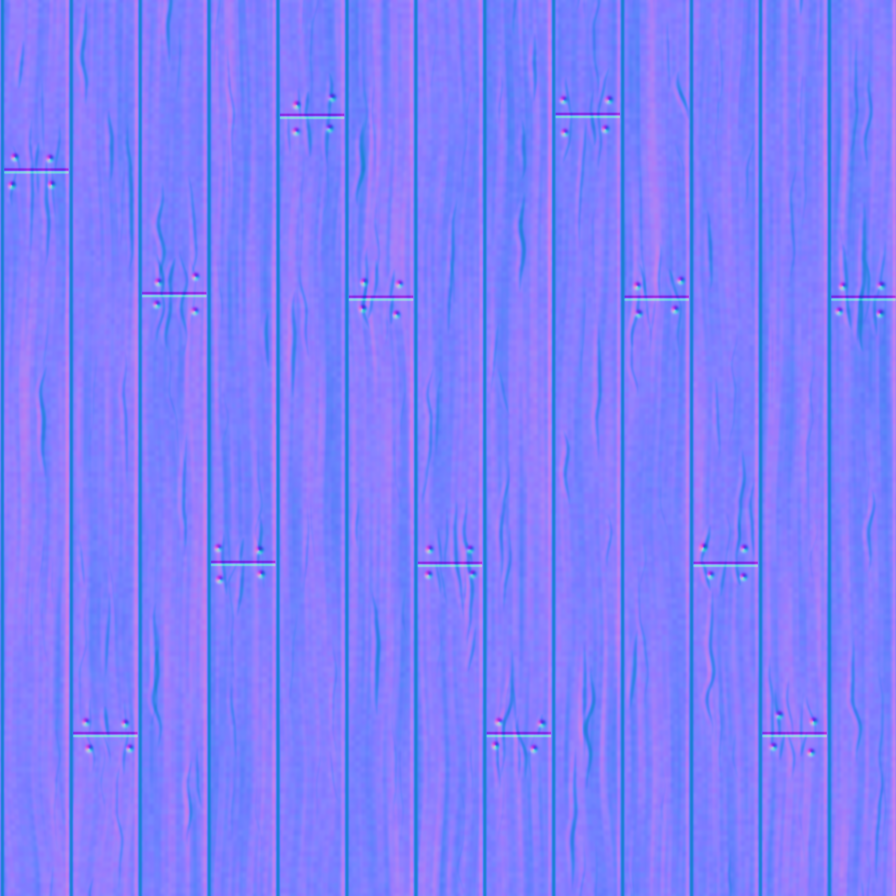
This texture map is drawn by a Shadertoy shader. Its source:

```glsl
// Tangent-space normal map of thirteen upright wooden planks with staggered butt joints.
// Grooves, cracks, nail dimples and grain each add a surface slope; the summed slope
// is turned into a unit normal and encoded as colour.

const float PLANKS = 13.0;
const float FIRST_GAP = 0.0026;
const float CRACK_ROWS = 6.0;
const float JOINT_HEIGHT[13] = float[13](
    0.810, 0.181, 0.672, 0.372, 0.871, 0.668, 0.371,
    0.181, 0.872, 0.668, 0.371, 0.181, 0.668);

float hash(vec2 p) {
    vec3 q = fract(vec3(p.xyx) * 0.1031);
    q += dot(q, q.yzx + 33.33);
    return fract((q.x + q.y) * q.z);
}

float noise(vec2 p) {
    vec2 cell = floor(p), f = fract(p);
    f = f * f * (3.0 - 2.0 * f);
    float low = mix(hash(cell), hash(cell + vec2(1, 0)), f.x);
    float high = mix(hash(cell + vec2(0, 1)), hash(cell + vec2(1, 1)), f.x);
    return mix(low, high, f.y);
}

float bell(float d, float width) {
    float t = d / width;
    return exp(-t * t);
}

// Walls of a groove: a steep one facing left, a soft one facing right.
float grooveSlope(float d, float width, float steep, float soft) {
    return soft * bell(d + 2.2 * width, 1.2 * width) - steep * bell(d, width);
}

// Wavy upright crack that tapers at both ends.
float crackSlope(vec2 p, vec2 centre, float halfLength, float strength, float seed) {
    float along = (p.y - centre.y) / halfLength;
    float taper = max(1.0 - along * along, 0.0);
    float wave = (noise(vec2(p.y * 32.0, seed)) - 0.5) * 0.008;
    float lean = (hash(vec2(seed, 7.0)) - 0.5) * 0.008 * along;
    float width = mix(0.0014, 0.0028, strength * taper);
    return taper * grooveSlope(p.x - centre.x - wave - lean, width, strength, 0.45 * strength);
}

// Cracks scattered over rows of one plank; p.x runs from its left edge.
float scatteredCracks(vec2 p, float plank) {
    float slope = 0.0, row = floor(p.y * CRACK_ROWS);
    for (int i = 0; i < 6; i++) {
        float cellRow = row + float(i / 2) - 1.0;
        float seed = plank * 41.0 + cellRow * 2.0 + float(i % 2) + 20.0;
        float h = hash(vec2(seed, 1.0));
        vec2 centre = vec2(mix(0.14, 0.88, hash(vec2(seed, 2.0))) / PLANKS,
                           (cellRow + hash(vec2(seed, 3.0))) / CRACK_ROWS);
        float halfLength = mix(0.025, 0.085, hash(vec2(seed, 4.0)));
        slope += crackSlope(p, centre, halfLength, mix(0.08, 0.85, h * h), seed);
    }
    return slope;
}

// Short splits running away from a joint, three on each side.
float jointCracks(vec2 p, float joint, float plank) {
    float slope = 0.0;
    for (int i = 0; i < 6; i++) {
        float seed = plank * 17.0 + float(i) + 700.0;
        float side = i < 3 ? 1.0 : -1.0;
        float halfLength = mix(0.012, 0.036, hash(vec2(seed, 1.0)));
        float x = (0.25 + 0.24 * float(i % 3) + 0.16 * (hash(vec2(seed, 2.0)) - 0.5)) / PLANKS;
        vec2 centre = vec2(x, joint + side * halfLength * 0.8);
        slope += crackSlope(p, centre, halfLength, mix(0.15, 0.7, hash(vec2(seed, 3.0))), seed);
    }
    return slope;
}

// Four round dimples, two above and two below a joint.
vec2 nailSlope(vec2 p, float joint, float plank) {
    const float RADIUS = 0.0032;
    vec2 slope = vec2(0.0);
    for (int i = 0; i < 4; i++) {
        float seed = plank * 13.0 + float(i) + 300.0;
        float side = i < 2 ? 1.0 : -1.0;
        float x = (i % 2 == 0 ? 0.21 : 0.77) + 0.16 * (hash(vec2(seed, 1.0)) - 0.5);
        float y = joint + side * mix(0.011, 0.021, hash(vec2(seed, 2.0)));
        vec2 d = (p - vec2(x / PLANKS, y)) / RADIUS;
        slope -= 1.9 * d * exp(-dot(d, d));
    }
    return slope;
}

// Streaked wood fibres with a faint isotropic roughness.
vec2 grainSlope(vec2 p, float plank) {
    vec2 q = p + vec2(0.012 * noise(vec2(p.y * 7.0, plank)), plank * 3.7);
    float streaks = 0.50 * (noise(q * vec2(125.0, 4.0)) - 0.5)
                  + 0.28 * (noise(q * vec2(250.0, 9.0) + 50.0) - 0.5);
    float patches = mix(0.5, 1.25, noise(q * vec2(30.0, 5.0) + 90.0));
    vec2 rough = vec2(noise(q * 170.0 + 11.0), noise(q * 170.0 + 77.0)) - 0.5;
    return vec2(streaks * patches + 0.02, 0.0) + 0.10 * rough;
}

void mainImage(out vec4 fragColor, in vec2 fragCoord) {
    vec2 uv = fragCoord / iResolution.xy;
    float across = (uv.x - FIRST_GAP) * PLANKS;
    float plank = mod(floor(across), PLANKS);
    vec2 p = vec2(fract(across) / PLANKS, uv.y);
    float gap = (fract(across + 0.5) - 0.5) / PLANKS;
    float joint = JOINT_HEIGHT[int(plank)];

    // Wood surface
    vec2 slope = grainSlope(p, plank) + nailSlope(p, joint, plank);
    slope.x += scatteredCracks(p, plank) + jointCracks(p, joint, plank);

    // Butt joint, then the gap between planks
    float d = uv.y - joint;
    float inside = smoothstep(0.001, 0.003, p.x) * smoothstep(0.002, 0.004, 1.0 / PLANKS - p.x);
    slope.y += inside * 0.9 * (bell(d + 0.0024, 0.0014) - bell(d - 0.0008, 0.0015));
    slope *= 1.0 - 0.8 * bell(gap, 0.002);
    slope.x += grooveSlope(gap, 0.0020, 1.25, 0.45);

    vec3 normal = normalize(vec3(slope, 1.0));
    fragColor = vec4(0.5 + 0.5 * normal, 1.0);
}
```
